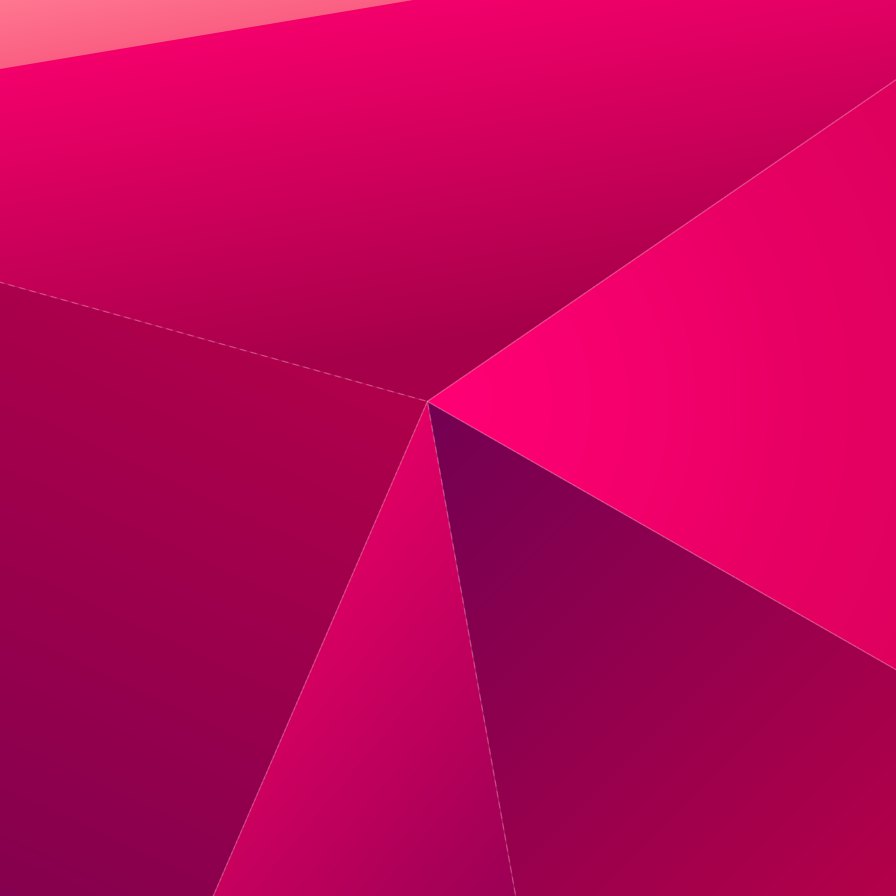
Give the GLSL for this background, as a WebGL 2 fragment shader.

```glsl
#version 300 es
precision highp float;
// Folded crimson facets fanning out from one hub, plus a pale corner facet.
// Each facet is the wedge between two neighbouring rays with its own gradient;
// thin pale seams, some of them dashed, run along the rays.

uniform vec2 u_resolution;
out vec4 fragColor;

const vec2 HUB = vec2(0.477, 0.552);

// Ends of the rays on the canvas border, counterclockwise.
const vec2 RAY_ENDS[5] = vec2[5](
    vec2(1.0, 0.2526), vec2(1.0, 0.911), vec2(0.0, 0.685),
    vec2(0.238, 0.0), vec2(0.5755, 0.0));

// Dash period and strength of each seam.
const vec2 DASHES[5] = vec2[5](
    vec2(0.006, 0.15), vec2(0.006, 0.1), vec2(0.0122, 0.75),
    vec2(0.0065, 0.3), vec2(0.0122, 0.6));

float cross2(vec2 a, vec2 b) { return a.x * b.y - a.y * b.x; }

vec2 rayDirection(int i) { return normalize(RAY_ENDS[i % 5] - HUB); }

// Signed distance below the edge of the pale corner.
float belowCorner(vec2 p) {
    return (0.923 + 0.167 * p.x - p.y) / length(vec2(0.167, 1.0));
}

vec3 facetColor(int i, vec2 p) {
    vec2 q = p - HUB;
    if (i == 0) // bright right facet, fading away from the hub
        return mix(vec3(1.0, 0.0, 0.455), vec3(0.87, 0.0, 0.365),
                   smoothstep(-0.05, 0.68, length(q)));
    if (i == 1) // top facet, darkening downwards
        return mix(vec3(0.955, 0.0, 0.42), vec3(0.655, 0.0, 0.29),
                   clamp(belowCorner(p) / 0.38, 0.0, 1.0));
    if (i == 2) // left facet
        return mix(vec3(0.52, 0.0, 0.305), vec3(0.69, 0.0, 0.292),
                   clamp(0.6 * p.x + 1.29 * p.y, 0.0, 1.0));
    if (i == 3) // narrow lower wedge
        return mix(vec3(0.89, 0.0, 0.395), vec3(0.61, 0.0, 0.33),
                   clamp(dot(q, vec2(1.8, -1.5)), 0.0, 1.0));
    // purple lower right facet
    return mix(vec3(0.45, 0.0, 0.32), vec3(0.70, 0.0, 0.29),
               clamp(dot(q, vec2(0.95, -0.95)), 0.0, 1.0));
}

void main() {
    vec2 p = gl_FragCoord.xy / u_resolution;
    float pixel = 1.0 / min(u_resolution.x, u_resolution.y);
    vec2 q = p - HUB;

    // Wedges, blended by their coverage of the pixel.
    vec3 sum = vec3(0.0);
    float total = 0.0;
    for (int i = 0; i < 5; i++) {
        float inside = min(cross2(rayDirection(i), q), cross2(q, rayDirection(i + 1)));
        float coverage = clamp(0.5 + inside / pixel, 0.0, 1.0);
        sum += coverage * facetColor(i, p);
        total += coverage;
    }
    vec3 color = sum / max(total, 0.001);

    // Seams along the rays.
    for (int i = 0; i < 5; i++) {
        vec2 dir = rayDirection(i);
        float along = dot(q, dir);
        float line = clamp(0.5 + (0.0007 - abs(cross2(dir, q))) / pixel, 0.0, 1.0);
        line *= step(0.0, along);
        float wave = abs(fract(along / DASHES[i].x) - 0.5) * 2.0;
        float dash = 1.0 - DASHES[i].y * smoothstep(0.4, 0.8, wave);
        color = mix(color, vec3(1.0, 0.72, 0.8), 0.42 * line * dash);
    }

    // Pale corner at the upper left.
    float below = belowCorner(p);
    vec3 pale = mix(vec3(0.98, 0.37, 0.51), vec3(1.0, 0.47, 0.57),
                    clamp(-below / 0.08, 0.0, 1.0));
    color = mix(color, pale, clamp(0.5 - below / pixel, 0.0, 1.0));

    fragColor = vec4(color, 1.0);
}
```
